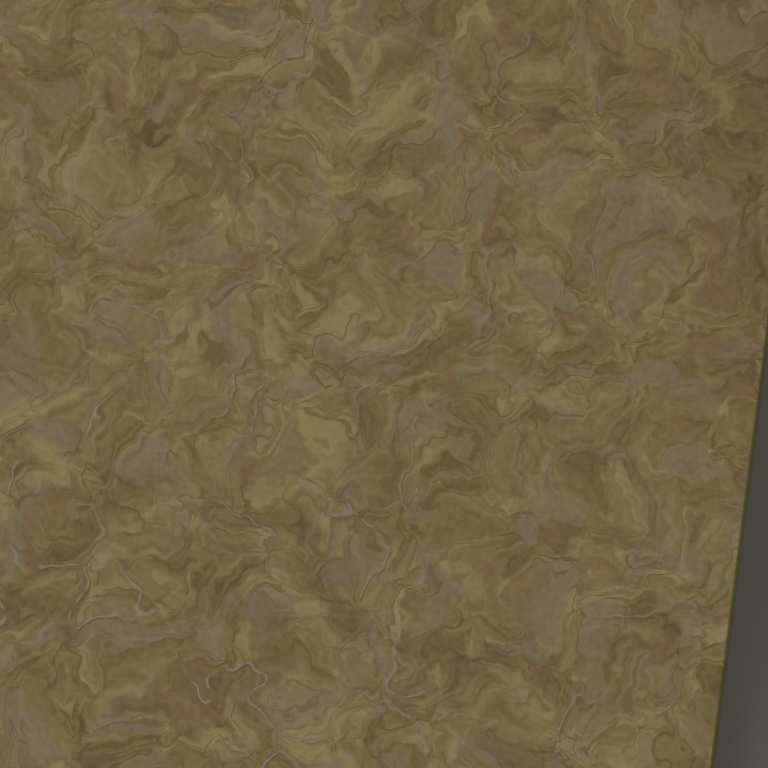
This texture is drawn by a WebGL 1 fragment shader. Its source:

```glsl
precision highp float;
uniform vec2 u_resolution;

const vec3 DARK_BROWN = vec3(0.345, 0.295, 0.190);
const vec3 OCHRE = vec3(0.445, 0.385, 0.255);
const vec3 PALE_SAND = vec3(0.510, 0.460, 0.318);
const vec3 RUSSET = vec3(0.425, 0.350, 0.255);
const vec3 GREY_TAN = vec3(0.448, 0.420, 0.338);
const vec3 LILAC = vec3(0.520, 0.485, 0.440);
const vec3 STRIP_GREY = vec3(0.275, 0.270, 0.245);
const vec3 SEAM = vec3(0.245, 0.235, 0.130);

float hash(vec2 cell) {
  vec3 h = fract(vec3(cell.xyx) * vec3(0.1031, 0.1030, 0.0973));
  h += dot(h, h.yzx + 33.33);
  return fract((h.x + h.y) * h.z);
}

float gradientDot(vec2 cell, vec2 offset) {
  float angle = 6.2832 * hash(cell);
  return dot(vec2(cos(angle), sin(angle)), offset);
}

// Gradient noise, roughly -0.7 to 0.7
float noise(vec2 p) {
  vec2 i = floor(p);
  vec2 f = p - i;
  vec2 u = f * f * f * (f * (f * 6.0 - 15.0) + 10.0);
  vec2 e = vec2(1.0, 0.0);
  float low = mix(gradientDot(i, f), gradientDot(i + e, f - e), u.x);
  float high = mix(gradientDot(i + e.yx, f - e.yx), gradientDot(i + e.xx, f - e.xx), u.x);
  return mix(low, high, u.y);
}

float fbm(vec2 p) {
  float sum = 0.0;
  float amplitude = 1.0;
  for (int octave = 0; octave < 4; octave++) {
    sum += amplitude * noise(p);
    p = mat2(1.6, 1.2, -1.2, 1.6) * p + 7.3;
    amplitude *= 0.5;
  }
  return sum;
}

// Pushes a point along a noise field to fold the pattern
vec2 warp(vec2 p, float scale, float amount) {
  vec2 q = p * scale;
  return p + amount * vec2(fbm(q + 3.7), fbm(q + 41.3));
}

// Line of even width along the zero contour of a noise field
float crease(vec2 p, float width) {
  vec2 step = vec2(0.02, 0.0);
  float n = noise(p);
  vec2 slope = vec2(noise(p + step) - n, noise(p + step.yx) - n) / step.x;
  return 1.0 - smoothstep(0.0, width, abs(n) / max(length(slope), 0.5));
}

vec3 marble(vec2 p) {
  vec2 broad = warp(p, 7.0, 0.065);
  vec2 folded = warp(broad, 17.0, 0.026);
  vec2 slanted = mat2(0.82, -0.57, 0.57, 0.82) * folded;

  // Cloudy body with slanted flakes
  float tone = 0.42 * fbm(folded * 11.0) + 0.42 * fbm(slanted * vec2(24.0, 42.0) + 11.0);
  tone += 0.28 * noise(slanted * vec2(50.0, 95.0) + 29.0);
  tone += 0.18 * noise(p * 3.0 + 5.0);
  tone += 0.06 - 0.24 * smoothstep(0.55, 1.05, p.x) * (0.4 + 0.6 * p.y);
  vec3 color = mix(OCHRE, PALE_SAND, smoothstep(-0.08, 0.42, tone));
  color = mix(color, DARK_BROWN, smoothstep(0.02, -0.60, tone));

  // Warm and grey stains
  float warm = smoothstep(0.0, 0.45, fbm(folded * 16.0 + 23.0));
  float cool = smoothstep(0.05, 0.45, fbm(folded * 15.0 + 61.0));
  color = mix(color, RUSSET, 0.50 * warm);
  color = mix(color, GREY_TAN, 0.60 * cool);

  // Short dark strokes at two sizes
  float strokeMask = smoothstep(0.0, 0.3, noise(broad * 13.0 + 19.0));
  float strokes = crease(slanted * vec2(15.0, 22.0) + 31.0, 0.085) * strokeMask;
  float hairMask = smoothstep(-0.05, 0.25, noise(broad * 19.0 + 53.0));
  strokes += 0.7 * crease(slanted * vec2(28.0, 44.0) + 47.0, 0.14) * hairMask;
  color = mix(color, DARK_BROWN, 0.55 * min(strokes, 1.0));

  // Pale rims beside folds
  float rimMask = smoothstep(0.05, 0.35, noise(broad * 15.0 + 97.0));
  color = mix(color, PALE_SAND, 0.5 * rimMask * crease(folded * 25.0 + 67.0, 0.13));

  // Thin broken veins, denser towards the lower left
  float lowerLeft = smoothstep(1.1, 0.1, p.x + 0.7 * p.y);
  float veinMask = smoothstep(0.15, 0.30, noise(p * 7.0 + 71.0) + 0.18 * lowerLeft);
  veinMask *= smoothstep(-0.30, 0.05, noise(p * 60.0 + 13.0));
  vec2 veinPath = broad * 9.0 + 83.0;
  float shade = crease(veinPath + vec2(-0.03, 0.03), 0.05) * veinMask;
  float vein = crease(veinPath, 0.034) * veinMask;
  color = mix(color, DARK_BROWN, 0.45 * shade);
  color = mix(color, LILAC, vein * mix(0.45, 0.80, lowerLeft));

  // Fine surface grain
  return color + 0.022 * noise(p * 110.0) + 0.014 * noise(p * 190.0 + 37.0);
}

void main() {
  vec2 p = gl_FragCoord.xy / u_resolution;
  float soft = 1.0 / u_resolution.x + 0.001;
  vec3 color = marble(p);

  // Slanted grey strip with a dark seam
  float edge = p.x - (0.927 + 0.128 * p.y);
  vec3 strip = STRIP_GREY + 0.05 * smoothstep(0.35, 0.0, p.y) * smoothstep(0.0, 0.08, edge);
  color = mix(color, strip, smoothstep(-soft, soft, edge));
  color = mix(color, SEAM, 0.7 * (1.0 - smoothstep(0.001, 0.002 + soft, abs(edge))));

  gl_FragColor = vec4(color, 1.0);
}
```
